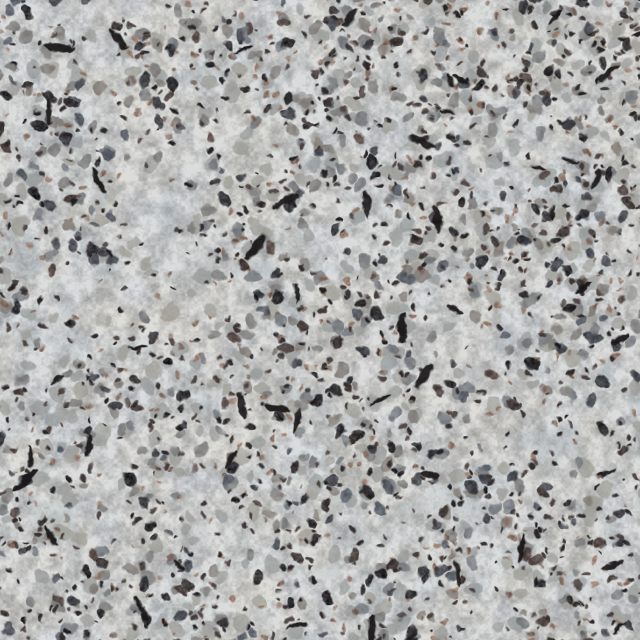
This texture is drawn by a Shadertoy shader. Its source:

```glsl
// Pale speckled granite: white ground, grey grains, black mica and rust flecks.

// Integer hash: three random values from 0 to 1 for a cell
vec3 hash(vec2 cell, float seed) {
    uvec3 v = uvec3(ivec3(vec3(cell, seed)));
    v = v * 1664525u + 1013904223u;
    v.x += v.y * v.z; v.y += v.z * v.x; v.z += v.x * v.y;
    v ^= v >> 16u;
    v.x += v.y * v.z; v.y += v.z * v.x; v.z += v.x * v.y;
    return vec3(v) / 4294967295.0;
}

// Smooth value noise
float noise(vec2 p, float seed) {
    vec2 i = floor(p), f = fract(p);
    f = f * f * (3.0 - 2.0 * f);
    float low = mix(hash(i, seed).x, hash(i + vec2(1, 0), seed).x, f.x);
    float high = mix(hash(i + vec2(0, 1), seed).x, hash(i + vec2(1, 1), seed).x, f.x);
    return mix(low, high, f.y);
}

// Approximate signed distance to an ellipse
float ellipseDistance(vec2 p, vec2 radii) {
    float k = length(p / radii);
    return k * (k - 1.0) / (length(p / (radii * radii)) + 1e-6);
}

// Scattered grains: x = coverage, yz = random tone and hue of the top grain
vec3 grains(vec2 p, float grid, float share, vec2 sizeRange, float maxStretch, float seed) {
    vec3 result = vec3(0.0);
    float soft = max(0.0021, 0.9 / iResolution.y);
    for (int y = -1; y <= 1; y++)
    for (int x = -1; x <= 1; x++) {
        vec2 cell = floor(p * grid) + vec2(x, y);
        vec3 place = hash(cell, seed);
        vec3 look = hash(cell, seed + 50.0);
        vec2 center = (cell + place.xy) / grid;

        // Grains gather in loose clusters
        float cluster = 0.25 + 1.5 * noise(center * 13.0, 7.0);
        if (place.z > share * cluster) continue;

        float angle = 6.2832 * fract(look.x * 17.0 + look.y * 5.0);
        float c = cos(angle), s = sin(angle);
        vec2 q = mat2(c, s, -s, c) * (p - center);
        float size = mix(sizeRange.x, sizeRange.y, look.z);
        float stretch = mix(0.55 * maxStretch + 0.45, maxStretch, look.y);
        float d = ellipseDistance(q, size * vec2(1.0, 1.0 / stretch));
        float cover = smoothstep(soft, -soft, d);
        if (cover > result.x) result = vec3(cover, look.xy);
    }
    return result;
}

void mainImage(out vec4 fragColor, in vec2 fragCoord) {
    vec2 uv = fragCoord / iResolution.y;

    // Ragged outlines from two scales of warp
    vec2 coarse = vec2(noise(uv * 90.0, 1.0), noise(uv * 90.0, 2.0)) - 0.5;
    vec2 fine = vec2(noise(uv * 230.0, 3.0), noise(uv * 230.0, 4.0)) - 0.5;
    vec2 p = uv + 0.0065 * coarse + 0.0025 * fine;
    float mottle = noise(uv * 150.0, 5.0);
    float grit = noise(uv * 330.0, 6.0);

    // Cloudy white feldspar ground with faint warm and cool drifts
    float light = 0.777 + 0.18 * (noise(uv * 58.0, 8.0) - 0.5)
                + 0.13 * (mottle - 0.5) + 0.08 * (grit - 0.5);
    float drift = noise(uv * 24.0, 9.0) - 0.5;
    vec3 color = vec3(min(light, 0.86)) + vec3(0.022, 0.004, -0.026) * drift;
    color += vec3(-0.002, 0.003, 0.001);

    // Sparse blue-grey haze
    float haze = smoothstep(0.78, 0.98, noise(uv * 19.0, 10.0));
    color = mix(color, vec3(0.58, 0.64, 0.68), 0.4 * haze * mottle);

    // Translucent quartz, from beige to cool grey
    vec3 g = grains(p, 34.0, 0.31, vec2(0.008, 0.016), 1.5, 11.0);
    vec3 quartz = mix(vec3(0.60, 0.59, 0.55), vec3(0.55, 0.57, 0.58), g.y);
    color = mix(color, quartz, g.x * (0.45 + 0.35 * mottle));

    // Denser smoky grains
    g = grains(p, 36.0, 0.29, vec2(0.006, 0.013), 1.6, 12.0);
    vec3 smoky = mix(vec3(0.50, 0.47, 0.44), vec3(0.41, 0.43, 0.46), g.y);
    color = mix(color, smoky, g.x * (0.55 + 0.40 * mottle));

    // Rust flecks
    g = grains(p, 50.0, 0.15, vec2(0.003, 0.0065), 1.8, 13.0);
    vec3 rust = mix(vec3(0.36, 0.22, 0.15), vec3(0.58, 0.42, 0.33), g.y);
    color = mix(color, rust, g.x * (0.45 + 0.40 * grit));

    // Dark grains, from black to slate, some brownish
    g = grains(p, 38.0, 0.27, vec2(0.005, 0.0125), 1.7, 14.0);
    vec3 slate = mix(vec3(0.34, 0.36, 0.40), vec3(0.33, 0.27, 0.25), step(0.6, g.z));
    vec3 dark = mix(vec3(0.07, 0.065, 0.075), slate, g.y) + 0.14 * (mottle - 0.4);
    color = mix(color, dark, g.x * (0.78 + 0.20 * grit));

    // Small black specks
    g = grains(p, 72.0, 0.18, vec2(0.0025, 0.006), 1.7, 15.0);
    vec3 speck = mix(vec3(0.08, 0.07, 0.08), vec3(0.32, 0.27, 0.26), g.y);
    color = mix(color, speck, g.x * 0.92);

    // Long mica slivers
    g = grains(p, 14.0, 0.24, vec2(0.011, 0.025), 4.6, 16.0);
    color = mix(color, vec3(0.09, 0.08, 0.085) + 0.08 * g.y * mottle, g.x * 0.95);

    fragColor = vec4(clamp(color, 0.0, 1.0), 1.0);
}
```
